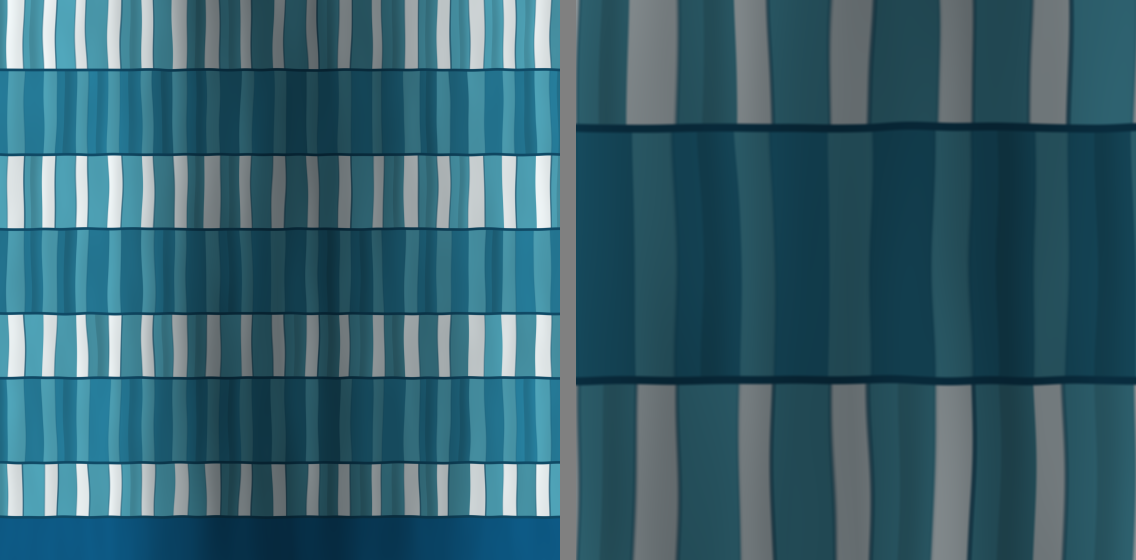
Left: the whole. Right: its middle third, enlarged.
Reproduce this pattern procedurally as a three.js fragment shader.

```glsl
varying vec2 vUv;

// Layout, in canvas units
const float COLUMNS = 17.0;
const int BAND_PAIRS = 4;
const float BASE_TOP = 0.077;
const float LIGHT_HEIGHT = 0.097;
const float LIGHT_GROWTH = 0.018;
const float DARK_HEIGHT = 0.151;
const float SEAM_HALF = 0.0024;
const float EDGE = 0.0013;

// Stripe shape, in fractions of a column
const float STRIPE_LEFT = 0.27;
const float STRIPE_RIGHT = 0.69;
const float COLUMN_JITTER = 0.10;
const float ROW_JITTER = 0.06;
const float WOBBLE = 0.10;
const float INK_HALF = 0.022;

// Colours in full light
const vec3 WHITE = vec3(0.91, 0.935, 0.94);
const vec3 TEAL = vec3(0.31, 0.64, 0.72);
const vec3 DEEP_TEAL = vec3(0.14, 0.46, 0.57);
const vec3 BASE_BLUE = vec3(0.05, 0.35, 0.52);
const vec3 INK = vec3(0.06, 0.29, 0.40);
const vec3 SHADOW_TINT = vec3(0.48, 0.50, 0.51);

float hash(vec2 p) {
  return fract(sin(dot(p, vec2(127.1, 311.7))) * 43758.55);
}

vec2 gradient(vec2 p) {
  float angle = 6.28318 * hash(p);
  return vec2(cos(angle), sin(angle));
}

float gradientNoise(vec2 p) {
  vec2 i = floor(p), f = fract(p);
  vec2 u = f * f * f * (f * (f * 6.0 - 15.0) + 10.0);
  vec2 e = vec2(1.0, 0.0);
  float low = mix(dot(gradient(i), f), dot(gradient(i + e.xy), f - e.xy), u.x);
  float high = mix(dot(gradient(i + e.yx), f - e.yx),
                   dot(gradient(i + e.xx), f - e.xx), u.x);
  return mix(low, high, u.y);
}

float jitter(vec2 id) {
  return hash(id) - 0.5;
}

// Coverage of a line of the given half width
float line(float distance, float halfWidth, float soft) {
  return 1.0 - smoothstep(halfWidth - soft, halfWidth + soft, abs(distance));
}

// x: row index (0 base, odd light, even dark), y: distance to nearest seam
vec2 findRow(float y) {
  float row = 0.0, bottom = BASE_TOP, seam = abs(y - BASE_TOP);
  for (int i = 0; i < BAND_PAIRS; i++) {
    float lightTop = bottom + LIGHT_HEIGHT + LIGHT_GROWTH * float(i);
    float darkTop = lightTop + DARK_HEIGHT;
    row += step(bottom, y) + step(lightTop, y);
    seam = min(seam, min(abs(y - lightTop), abs(y - darkTop)));
    bottom = darkTop;
  }
  return vec2(row, seam);
}

vec3 stripes(vec2 uv, float row) {
  float isLight = mod(row, 2.0);
  float soft = EDGE * COLUMNS;
  float x = uv.x * COLUMNS;
  x += WOBBLE * gradientNoise(vec2(x * 0.9, uv.y * 9.0 + row * 7.3));
  float column = floor(x), s = x - column;
  vec2 id = vec2(column, row);

  // Hand-cut edges vary by column and a little by row
  float left = STRIPE_LEFT + COLUMN_JITTER * jitter(vec2(column, 31.0))
             + ROW_JITTER * jitter(id + 0.3);
  float right = STRIPE_RIGHT + COLUMN_JITTER * jitter(vec2(column, 47.0))
              + ROW_JITTER * jitter(id + 0.7);
  float stripe = smoothstep(left - soft, left + soft, s)
               * (1.0 - smoothstep(right - soft, right + soft, s));

  // Panels run from one stripe to the next
  vec2 panelId = id + vec2(step(0.5 * (left + right), s), 0.0);
  vec3 panel = mix(DEEP_TEAL, TEAL * 0.94, isLight);
  panel *= 1.0 + 0.16 * jitter(panelId + 5.0);
  float fold = step(0.62, hash(panelId + 9.0));
  panel *= 1.0 - 0.12 * fold * smoothstep(-soft, soft, s - 0.93)
               - 0.12 * fold * (1.0 - smoothstep(0.0, left, s)) * step(s, 0.5);
  vec3 slat = mix(TEAL * 0.98, WHITE, isLight);
  slat *= 1.0 + 0.07 * jitter(id + 13.0) - 0.06 * smoothstep(left, right, s);
  vec3 color = mix(panel, slat, stripe);

  // Ink outlines, heavier on the right side
  float weight = mix(0.22, 0.75, isLight);
  float inkRight = line(s - right, INK_HALF, soft) * (0.4 + 0.6 * hash(id + 17.0));
  float inkLeft = line(s - left, INK_HALF, soft) * 0.5 * hash(id + 23.0);
  return mix(color, INK, weight * max(inkLeft, inkRight));
}

// Broad soft shadow broken up by vertical folds
float shadowAmount(vec2 uv) {
  float broad = smoothstep(0.17, 0.43, uv.x) * (1.0 - smoothstep(0.58, 0.97, uv.x));
  float folds = gradientNoise(vec2(uv.x * 13.0, uv.y * 1.6));
  return clamp(broad + folds * (0.08 + 0.28 * broad), 0.0, 1.08);
}

void main() {
  float sway = 0.0022 * gradientNoise(vec2(vUv.x * 22.0, vUv.y * 4.0));
  vec2 rowSeam = findRow(vUv.y + sway);
  vec3 color = rowSeam.x < 0.5 ? BASE_BLUE : stripes(vUv, rowSeam.x);
  color = mix(color, INK, line(rowSeam.y, SEAM_HALF, EDGE));
  color *= mix(vec3(1.0), SHADOW_TINT, shadowAmount(vUv));
  color *= 1.0 + 0.04 * gradientNoise(vUv * vec2(40.0, 9.0));
  gl_FragColor = vec4(color, 1.0);
}
```
